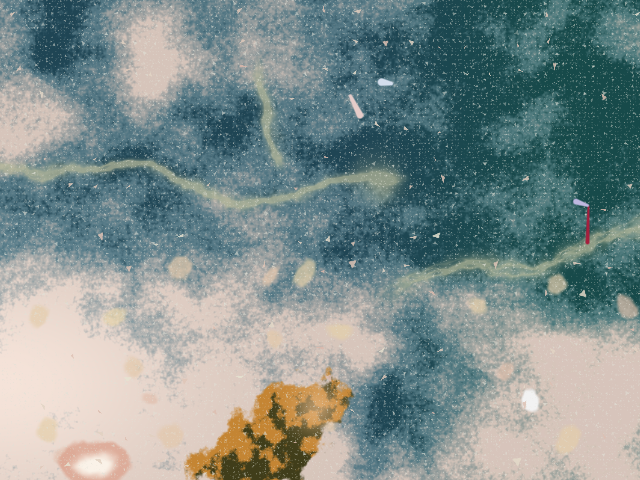
Give the GLSL for this texture, as a Shadertoy shader.

```glsl
#define DEEP vec3(0.12, 0.27, 0.33)
#define TEAL vec3(0.33, 0.47, 0.52)
#define MIST vec3(0.60, 0.62, 0.62)
#define SILT vec3(0.84, 0.77, 0.73)
#define ALGAE vec3(0.71, 0.72, 0.60)
#define AMBER vec3(0.77, 0.52, 0.20)
#define OLIVE vec3(0.25, 0.24, 0.10)
#define MOTTLE 0.85
#define GRIT 0.22
#define SPECKLE 0.65

vec2 hash2(vec2 p) {
    vec3 q = fract(p.xyx * vec3(0.1031, 0.1030, 0.0973));
    q += dot(q, q.yzx + 33.33);
    return fract((q.xx + q.yz) * q.zy);
}

// Gradient noise, roughly -0.7 to 0.7
float corner(vec2 cell, vec2 offset) {
    float a = 6.2832 * hash2(cell).x;
    return dot(vec2(cos(a), sin(a)), offset);
}

float noise(vec2 p) {
    vec2 i = floor(p), f = p - i, u = f * f * f * (f * (f * 6.0 - 15.0) + 10.0);
    vec2 e = vec2(1.0, 0.0);
    return mix(mix(corner(i, f), corner(i + e, f - e), u.x),
               mix(corner(i + e.yx, f - e.yx), corner(i + 1.0, f - 1.0), u.x), u.y);
}

float fbm(vec2 p) {
    float sum = 0.0, amp = 0.6;
    for (int i = 0; i < 5; i++) {
        sum += amp * noise(p);
        p = mat2(1.6, 1.2, -1.2, 1.6) * p + 17.0;
        amp *= 0.55;
    }
    return sum;
}

float blob(vec2 p, vec2 centre, vec2 radius) {
    vec2 d = (p - centre) / radius;
    return exp(-dot(d, d));
}

float disc(vec2 p, float radius, float soft) {
    return 1.0 - smoothstep(radius - soft, radius + soft, length(p));
}

float segment(vec2 p, vec2 a, vec2 b, float width, float soft) {
    vec2 d = b - a;
    float t = clamp(dot(p - a, d) / dot(d, d), 0.0, 1.0);
    return disc(p - a - d * t, width * (1.0 - 0.5 * t), soft);
}

mat2 turn(float a) {
    return mat2(cos(a), -sin(a), sin(a), cos(a));
}

// Bundle of loose fibres along q.x inside a soft haze
float strand(vec2 q, float seed, float spread) {
    float sum = 0.5 * exp(-q.y * q.y / (spread * spread)) * (0.8 + noise(q * 40.0 + seed));
    for (int i = 0; i < 6; i++) {
        float row = seed + 7.3 * float(i);
        float offset = spread * (1.6 * noise(vec2(q.x * 6.0, row)) + 0.5 * noise(vec2(q.x * 30.0, row)));
        float width = 0.0015 + 0.003 * hash2(vec2(row, seed)).x;
        sum += 0.35 * exp(-abs(q.y - offset) / width);
    }
    return clamp(sum, 0.0, 1.0);
}

// One randomly turned chip per grid cell: x coverage, y tint
vec2 scatter(vec2 p, float scale, float density, float size, float stretch, float px) {
    vec2 g = p * scale, cell = floor(g);
    vec2 r = hash2(cell + scale), s = hash2(cell + scale + 71.0);
    vec2 d = turn(6.28 * s.x) * (g - cell - 0.3 - 0.4 * r);
    d.y *= 1.0 + stretch * s.y;
    d *= 1.0 + 0.3 * sin(3.0 * atan(d.y, d.x + 1e-4) + 6.0 * r.x);
    float cover = disc(d, size * (0.4 + 0.6 * r.y), 0.7 * px * scale);
    return vec2(cover * step(fract(s.y * 7.0 + r.x), density), s.x);
}

void mainImage(out vec4 fragColor, in vec2 fragCoord) {
    float px = 1.0 / iResolution.y;
    vec2 p = fragCoord * px;
    vec2 w = p + 0.05 * vec2(fbm(p * 5.0), fbm(p * 5.0 + 31.0));
    float rough = fbm(p * 14.0 + 5.0);

    // Drifts of silt over deep water
    float silt = 0.27 + 0.8 * (1.0 - smoothstep(0.22, 0.62, w.y + 0.1 * w.x));
    silt -= 0.22 * smoothstep(0.55, 1.1, w.x);
    silt += 0.6 * blob(w, vec2(0.52, 0.87), vec2(0.19, 0.07));
    silt += 0.65 * blob(w, vec2(0.03, 0.78), vec2(0.12, 0.13));
    silt += 0.5 * blob(w, vec2(0.29, 0.87), vec2(0.10, 0.13));
    silt += 0.7 * blob(w, vec2(1.33, 0.93), vec2(0.06, 0.05));
    silt += 0.45 * blob(w, vec2(1.17, 0.25), vec2(0.16, 0.13));
    silt -= 0.35 * blob(w, vec2(0.14, 0.91), vec2(0.09, 0.10));
    silt -= 1.1 * blob(w, vec2(0.84, 0.12), vec2(0.14, 0.11));
    silt += MOTTLE * fbm(w * vec2(5.0, 6.5) + 9.0) + 0.25 * rough;
    silt += GRIT * (noise(p * 95.0) + 0.7 * noise(p * 190.0));
    silt = clamp(silt, 0.0, 1.1);

    vec3 col = mix(DEEP, TEAL, smoothstep(0.0, 0.36, silt));
    col = mix(col, MIST, smoothstep(0.32, 0.66, silt));
    col = mix(col, SILT, smoothstep(0.60, 0.95, silt));
    col += vec3(-0.03, 0.02, -0.04) * smoothstep(0.7, 1.2, p.x) * (1.0 - silt);
    col += 0.12 * blob(p, vec2(0.0, 0.2), vec2(0.4, 0.25));

    // Pale pebbles blurred by the water
    for (int i = 0; i < 18; i++) {
        vec2 r = hash2(vec2(float(i), 4.0)), s = hash2(vec2(float(i), 19.0));
        vec2 d = w - vec2(1.33 * r.x, 0.03 + 0.45 * r.y);
        vec3 tone = mix(vec3(0.90, 0.84, 0.66), vec3(0.88, 0.74, 0.68), s.y);
        col = mix(col, tone, 0.7 * disc(d, 0.011 + 0.016 * s.x, 0.006));
    }
    vec2 shell = w - vec2(0.2, 0.04);
    col = mix(col, vec3(0.86, 0.64, 0.56), 0.8 * disc(shell, 0.06, 0.006));
    col = mix(col, vec3(0.98, 0.95, 0.91), disc(shell, 0.03, 0.015));
    col = mix(col, vec3(0.95), disc(w - vec2(1.11, 0.155), 0.021, 0.005));

    // Amber rock with dark pits
    vec2 rock = turn(0.6) * (p - vec2(0.57, 0.08)) / vec2(0.18, 0.09);
    float rockMask = 1.0 - smoothstep(0.85, 1.05, length(rock) + 0.9 * rough);
    float pits = fbm(p * 22.0 + 40.0) + 0.25 * rock.y;
    vec3 stone = mix(OLIVE, AMBER, smoothstep(-0.12, 0.10, pits));
    stone = mix(stone, vec3(0.90, 0.72, 0.52), 0.7 * blob(p, vec2(0.66, 0.15), vec2(0.05)));
    col = mix(col, stone, rockMask);

    // Drifting algae threads
    float upper = 0.65 - 0.06 * smoothstep(0.25, 0.5, w.x) + 0.05 * smoothstep(0.6, 0.82, w.x);
    float lower = 0.39 + 0.06 * smoothstep(0.8, 1.0, w.x) + 0.09 * smoothstep(1.13, 1.35, w.x);
    float weed = strand(vec2(w.x, w.y - upper), 3.0, 0.013) * (1.0 - smoothstep(0.78, 0.86, w.x));
    weed += strand(vec2(w.x, w.y - lower), 50.0, 0.022) * smoothstep(0.76, 0.88, w.x);
    float span = smoothstep(0.63, 0.67, w.y) * (1.0 - smoothstep(0.82, 0.88, w.y));
    weed += span * strand(vec2(w.y, w.x - 0.57 + 0.2 * (w.y - 0.74)), 90.0, 0.016);
    weed += 0.8 * blob(w, vec2(0.785, 0.62), vec2(0.035, 0.04));
    col = mix(col, ALGAE, 0.75 * clamp(weed, 0.0, 1.0));

    // Fine suspended specks, then larger flakes
    for (int i = 0; i < 4; i++) {
        float scale = 48.0 * pow(1.5, float(i));
        vec2 speck = scatter(p + 0.37 * float(i), scale, 0.25 + 0.1 * float(i), 0.17, 1.0, px);
        col = mix(col, vec3(0.88, 0.88, 0.84), SPECKLE * speck.x * (0.4 + 0.6 * speck.y));
    }
    vec2 flake = scatter(p, 17.0, 0.28, 0.12, 2.5, px);
    col = mix(col, mix(vec3(0.90, 0.89, 0.82), vec3(0.86, 0.72, 0.67), flake.y), 0.85 * flake.x);

    // Petals and a red stalk
    col = mix(col, vec3(0.90, 0.80, 0.79), segment(p, vec2(0.75, 0.76), vec2(0.73, 0.80), 0.007, px));
    col = mix(col, vec3(0.83, 0.87, 0.93), segment(p, vec2(0.795, 0.829), vec2(0.815, 0.826), 0.008, px));
    col = mix(col, vec3(0.65, 0.12, 0.24), segment(p, vec2(1.224, 0.495), vec2(1.226, 0.57), 0.004, px));
    col = mix(col, vec3(0.75, 0.72, 0.88), segment(p, vec2(1.20, 0.58), vec2(1.224, 0.572), 0.006, px));

    fragColor = vec4(clamp(col, 0.0, 1.0), 1.0);
}
```
